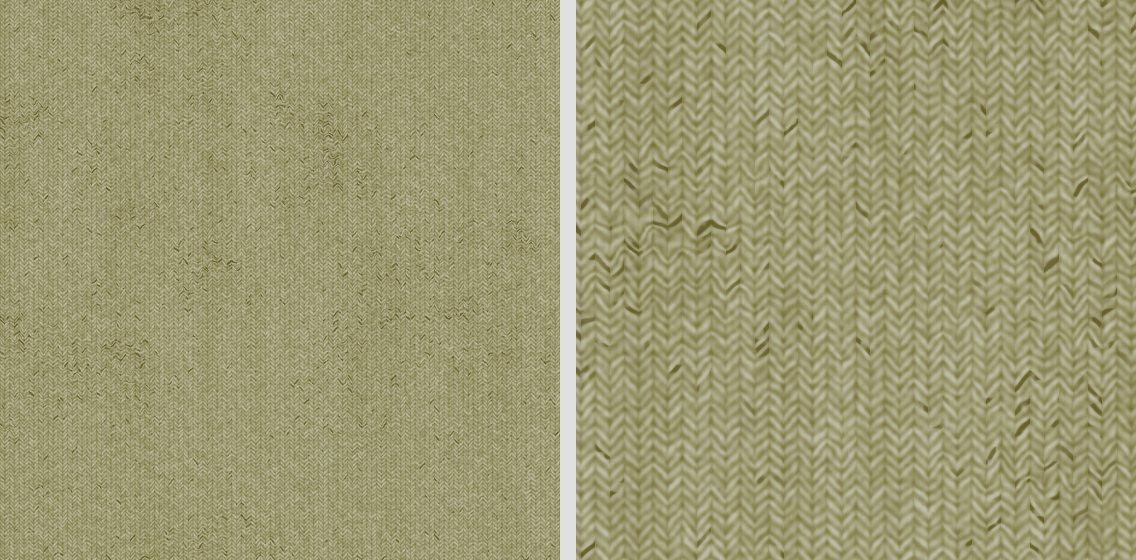
Left: the whole. Right: its middle third, enlarged.
Write a Shadertoy shader that draws this texture.

```glsl
// Olive knitted cloth: fine columns of V stitches with faint worn patches of dark specks.

const vec3 OLIVE_SHADE = vec3(0.51, 0.49, 0.29);
const vec3 SAGE_LIGHT  = vec3(0.70, 0.69, 0.57);
const vec3 SPECK_BROWN = vec3(0.37, 0.34, 0.13);

const float COLUMNS        = 58.0;   // V columns across the canvas
const float ROWS           = 140.0;  // stitches up the canvas
const float LEG_SLOPE      = 1.15;   // rise of a leg, in rows
const float BASE_TONE      = 0.66;   // 0 = shade, 1 = light
const float WEAVE_DEPTH    = 0.28;
const float GROOVE_DEPTH   = 0.30;
const float STITCH_VARIETY = 0.36;
const float COLUMN_VARIETY = 0.13;
const float GRAIN_SCALE    = 300.0;
const float GRAIN_DEPTH    = 0.55;
const float WEAR_DEPTH     = 0.07;
const float SPECK_RATE     = 0.06;   // share of dark seams in clean cloth
const float WEAR_SPECKS    = 0.34;   // added share in worn cloth
const float SPECK_STRENGTH = 0.80;
const float TAU = 6.2831853;

float hash(vec2 p) {
    return fract(sin(dot(p, vec2(127.1, 311.7))) * 43758.5453);
}

float valueNoise(vec2 p) {
    vec2 cell = floor(p);
    vec2 f = fract(p);
    f = f * f * (3.0 - 2.0 * f);
    float low  = mix(hash(cell), hash(cell + vec2(1.0, 0.0)), f.x);
    float high = mix(hash(cell + vec2(0.0, 1.0)), hash(cell + vec2(1.0, 1.0)), f.x);
    return mix(low, high, f.y);
}

float fbm(vec2 p) {
    float sum = 0.0;
    float weight = 0.5;
    for (int i = 0; i < 4; i++) {
        sum += weight * valueNoise(p);
        p = p * 2.03 + vec2(17.3, 9.1);
        weight *= 0.6;
    }
    return sum / 1.088;
}

void mainImage(out vec4 fragColor, in vec2 fragCoord) {
    vec2 uv = fragCoord / iResolution.y;

    // Soft worn patches, broken up by smaller mottling
    float wear = smoothstep(0.46, 0.80, fbm(uv * vec2(6.0, 5.0) + vec2(3.7, 8.2)));
    wear *= 0.3 + 1.4 * valueNoise(uv * 42.0);

    // Stitch coordinates: legs climb from the middle of a column to its edges
    float column = uv.x * COLUMNS;
    float side = abs(fract(column) - 0.5) * 2.0;
    float wobble = (valueNoise(uv * vec2(COLUMNS * 2.0, ROWS)) - 0.5) * (0.35 + 0.5 * wear);
    float row = uv.y * ROWS - side * LEG_SLOPE + wobble;
    float leg = floor(column * 2.0);

    // Rounded yarn, with grooves where neighbouring legs meet
    float yarn = -cos(TAU * row);
    float groove = smoothstep(0.45, 1.0, abs(side * 2.0 - 1.0));
    float tone = BASE_TONE + WEAVE_DEPTH * yarn - GROOVE_DEPTH * groove;

    // Uneven yarn, columns and fibre
    float yarnBody = 0.5 + 0.5 * yarn;
    tone += STITCH_VARIETY * (hash(vec2(leg, floor(row))) - 0.5) * yarnBody;
    tone += COLUMN_VARIETY * (valueNoise(vec2(column * 0.6, uv.y * 3.0)) - 0.5);
    tone += GRAIN_DEPTH * (valueNoise(uv * GRAIN_SCALE + 41.0) - 0.5);
    tone -= WEAR_DEPTH * wear;
    vec3 color = mix(OLIVE_SHADE, SAGE_LIGHT, clamp(tone, -0.3, 1.2));

    // Short dark specks sitting in randomly chosen seams
    float seam = smoothstep(0.1, 0.9, 0.5 - 0.5 * yarn);
    float chance = SPECK_RATE + WEAR_SPECKS * wear;
    float pick = hash(vec2(leg + 71.0, floor(row + 0.5)));
    float crumb = smoothstep(0.35, 0.70, valueNoise(uv * 210.0 + 13.0));
    float speck = smoothstep(1.0 - chance, 1.0 - 0.2 * chance, pick) * seam * crumb;
    color = mix(color, SPECK_BROWN, SPECK_STRENGTH * speck);

    fragColor = vec4(color, 1.0);
}
```
